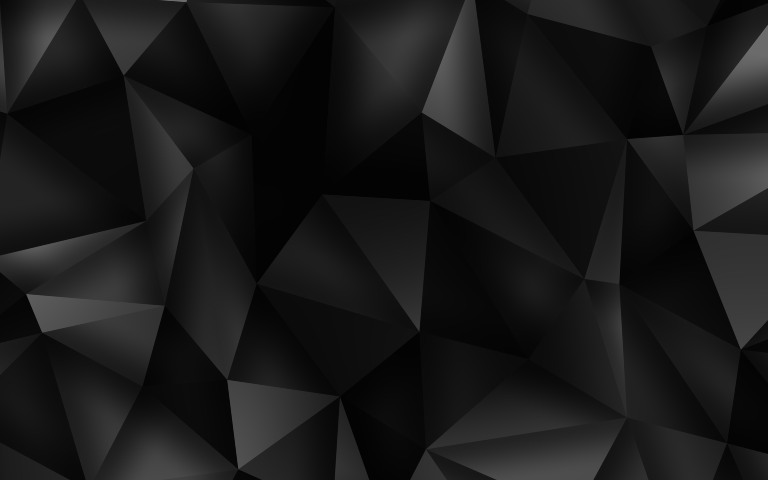
A WebGL 2 fragment shader for this background:

```glsl
#version 300 es
precision highp float;

uniform vec2 u_resolution;
out vec4 fragColor;

#define ROWS 4.5
#define GRID_ANGLE 0.45
#define JITTER 0.84
#define DARK_TONE 0.035
#define LIGHT_TONE 0.37
#define TONE_SKEW 1.6
#define CREASE_WIDTH 0.45
#define CREASE_SHADE 0.45
#define CENTRE_SHADE 0.45
#define SEED 17.0

float hash(vec2 p) {
    vec3 q = fract(vec3(p.xyx + SEED) * vec3(0.1031, 0.1030, 0.0973));
    q += dot(q, q.yzx + 33.33);
    return fract((q.x + q.y) * q.z);
}

float cross2(vec2 a, vec2 b) {
    return a.x * b.y - a.y * b.x;
}

// Jittered grid corner: xy is its place, z its height.
vec3 corner(vec2 id) {
    vec2 offset = vec2(hash(id), hash(id + 41.3)) - 0.5;
    return vec3(id + 0.5 + JITTER * offset, hash(id + 87.9));
}

// Signed distance to an edge, positive on its left.
float edgeDistance(vec2 p, vec2 a, vec2 b) {
    return cross2(b - a, p - a) / max(length(b - a), 1e-4);
}

// Darkening along one side of a facet, for some sides only.
float crease(float dist, float chance) {
    float open = smoothstep(0.0, CREASE_WIDTH, dist);
    return mix(1.0, mix(CREASE_SHADE, 1.0, open), step(0.55, chance));
}

// Facet of three corners in counterclockwise order: x is shade times coverage, y is coverage.
vec2 facet(vec2 p, vec3 a, vec3 b, vec3 c, vec2 key, float pixel) {
    vec3 dist = vec3(edgeDistance(p, b.xy, c.xy),
                     edgeDistance(p, c.xy, a.xy),
                     edgeDistance(p, a.xy, b.xy));
    float inside = min(dist.x, min(dist.y, dist.z));
    float cover = smoothstep(-0.6 * pixel, 0.6 * pixel, inside);

    // Flat tone, then a gradient between the corner heights.
    float tone = mix(DARK_TONE, LIGHT_TONE, pow(hash(key), TONE_SKEW));
    float area = max(cross2(b.xy - a.xy, c.xy - a.xy), 1e-4);
    vec3 weight = vec3(cross2(c.xy - b.xy, p - b.xy),
                       cross2(a.xy - c.xy, p - c.xy),
                       cross2(b.xy - a.xy, p - a.xy)) / area;
    float height = clamp(dot(weight, vec3(a.z, b.z, c.z)), 0.0, 1.0);
    tone *= mix(0.5, 1.3, smoothstep(0.05, 0.9, height));

    // Soft shadow in the folds.
    tone *= crease(dist.x, hash(key + 5.1));
    tone *= crease(dist.y, hash(key + 9.7));
    tone *= crease(dist.z, hash(key + 14.2));
    return vec2(tone, 1.0) * cover;
}

// Splits a quad along the diagonal that gives the fuller triangles.
vec2 quad(vec2 p, vec2 id, float pixel) {
    vec3 a = corner(id);
    vec3 b = corner(id + vec2(1.0, 0.0));
    vec3 c = corner(id + vec2(1.0, 1.0));
    vec3 d = corner(id + vec2(0.0, 1.0));
    vec2 ac = c.xy - a.xy;
    vec2 bd = d.xy - b.xy;
    float areaAC = min(-cross2(ac, b.xy - a.xy), cross2(ac, d.xy - a.xy));
    float areaBD = min(cross2(bd, a.xy - b.xy), -cross2(bd, c.xy - b.xy));
    vec2 key = id * 3.0 + 120.0;
    if (areaAC > areaBD) {
        return facet(p, a, b, c, key, pixel) + facet(p, a, c, d, key + 1.37, pixel);
    }
    return facet(p, a, b, d, key, pixel) + facet(p, b, c, d, key + 1.37, pixel);
}

void main() {
    vec2 uv = gl_FragCoord.xy / u_resolution;
    vec2 centred = (gl_FragCoord.xy - 0.5 * u_resolution) / u_resolution.y;
    float s = sin(GRID_ANGLE), k = cos(GRID_ANGLE);
    vec2 p = mat2(k, s, -s, k) * centred * ROWS + 30.0;
    float pixel = ROWS / u_resolution.y;

    // Gather the facets of the four quads that can reach this point.
    vec2 sum = vec2(0.0);
    for (int y = -1; y <= 0; y++) {
        for (int x = -1; x <= 0; x++) {
            sum += quad(p, floor(p) + vec2(x, y), pixel);
        }
    }
    float shade = sum.x / max(sum.y, 1e-3);

    // Dim middle, brighter flanks.
    float rim = length((uv - vec2(0.49, 0.53)) * vec2(2.0, 1.4));
    shade *= mix(CENTRE_SHADE, 1.25, smoothstep(0.1, 0.95, rim));
    fragColor = vec4(vec3(clamp(shade, 0.01, 0.42)), 1.0);
}
```
